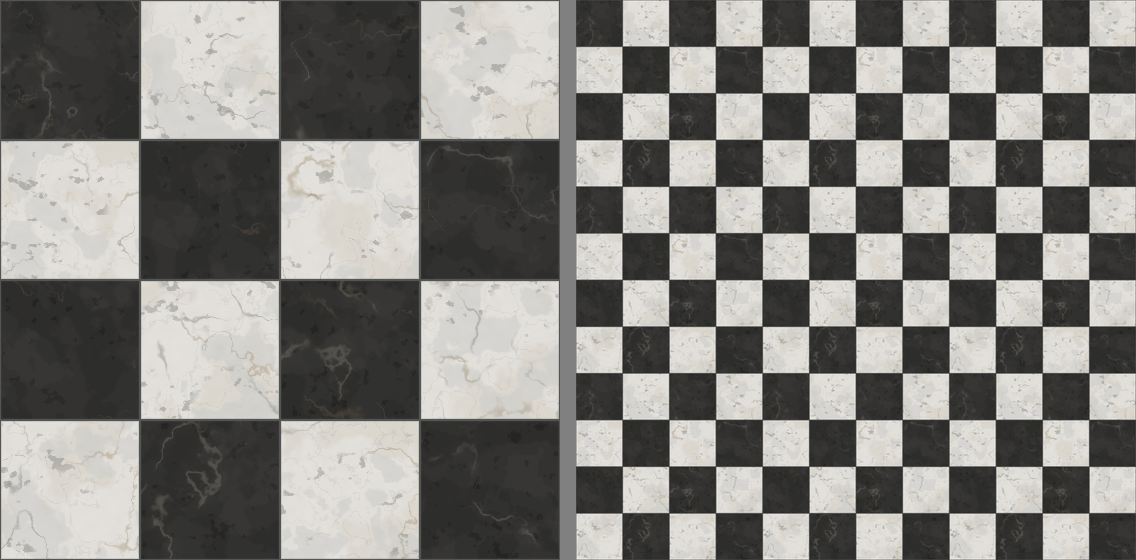
Left, the tile; right, the same tile 3 across and 3 down.
Reproduce this texture procedurally as a Shadertoy shader.

```glsl
// Checkerboard floor of four by four polished marble tiles, black and white, with thin grey grout.

float hash(vec2 p) {
    return fract(sin(dot(p, vec2(127.1, 311.7))) * 43758.5453);
}

float noise(vec2 p) {
    vec2 cell = floor(p), f = fract(p);
    f = f * f * (3.0 - 2.0 * f);
    return mix(mix(hash(cell), hash(cell + vec2(1, 0)), f.x),
               mix(hash(cell + vec2(0, 1)), hash(cell + vec2(1, 1)), f.x), f.y);
}

float fbm(vec2 p) {
    float sum = 0.0, amplitude = 0.5;
    for (int i = 0; i < 5; i++) {
        sum += amplitude * noise(p);
        p = mat2(1.6, 1.2, -1.2, 1.6) * p + 7.3;
        amplitude *= 0.5;
    }
    return sum / 0.96875;
}

// Thin ragged crack along the middle level of a warped noise, broken up in places
float vein(vec2 p, float scale, float width) {
    vec2 warp = vec2(fbm(p * 4.0 + 3.1), fbm(p * 4.0 + 17.7)) - 0.5;
    float level = abs(noise(p * scale + warp * 0.9) - 0.5);
    float strength = smoothstep(0.35, 0.65, fbm(p * 5.0 + 31.0));
    return (1.0 - smoothstep(0.0, width, level)) * strength;
}

vec3 whiteMarble(vec2 p) {
    vec3 color = vec3(0.885, 0.875, 0.855);

    // Broad beige stains and grey clouds with crisp borders
    color = mix(color, vec3(0.84, 0.82, 0.78), 0.6 * smoothstep(0.52, 0.62, fbm(p * 2.5 + 5.0)));
    float cloud = fbm(p * 4.0 + 11.0);
    color = mix(color, vec3(0.80, 0.80, 0.79), 0.55 * smoothstep(0.53, 0.58, cloud));
    color -= 0.04 * (1.0 - smoothstep(0.0, 0.015, abs(cloud - 0.45)));
    color += 0.025 * (fbm(p * 16.0) - 0.5);

    // Small flakes gathered in patches
    float flakes = smoothstep(0.64, 0.72, fbm(p * vec2(13, 17) + 23.0));
    color = mix(color, vec3(0.60, 0.60, 0.58), 0.6 * flakes * smoothstep(0.4, 0.6, noise(p * 4.0)));

    // Grey and tan veins
    color = mix(color, vec3(0.58, 0.58, 0.56), 0.55 * vein(p, 2.0, 0.022));
    return mix(color, vec3(0.66, 0.60, 0.50), 0.5 * vein(p + 9.0, 1.7, 0.020));
}

vec3 blackMarble(vec2 p) {
    vec3 color = vec3(0.178, 0.176, 0.168);

    // Faint smoky clouds and dark pits
    color += 0.022 * smoothstep(0.50, 0.58, fbm(p * 3.0 + 5.0));
    color += 0.015 * smoothstep(0.54, 0.58, fbm(p * 5.0 + 13.0));
    color -= 0.035 * smoothstep(0.66, 0.74, fbm(p * 14.0 + 29.0));

    // Pale veins, each inside a dim halo
    color += 0.018 * vein(p, 1.7, 0.10);
    color = mix(color, vec3(0.40, 0.39, 0.36), 0.6 * vein(p, 1.7, 0.018));
    return mix(color, vec3(0.36, 0.32, 0.27), 0.45 * vein(p + 9.0, 1.5, 0.016));
}

void mainImage(out vec4 fragColor, in vec2 fragCoord) {
    vec2 grid = 4.0 * fragCoord / iResolution.xy;
    vec2 tile = mod(floor(grid), 4.0);
    vec2 local = fract(grid);

    // Every tile is cut from its own part of the stone
    vec2 stone = local + 40.0 * vec2(hash(tile + 2.3), hash(tile + 8.9));
    bool isWhite = mod(tile.x + tile.y, 2.0) < 0.5;
    vec3 color = isWhite ? whiteMarble(stone) : blackMarble(stone);

    // Grout centred on the tile borders
    vec2 toEdge = min(local, 1.0 - local);
    float edge = min(toEdge.x, toEdge.y);
    float blur = 2.0 / min(iResolution.x, iResolution.y);
    float grout = 1.0 - smoothstep(0.009 - blur, 0.009 + blur, edge);
    color = mix(color, vec3(0.32, 0.335, 0.325), grout);

    fragColor = vec4(color, 1.0);
}
```
